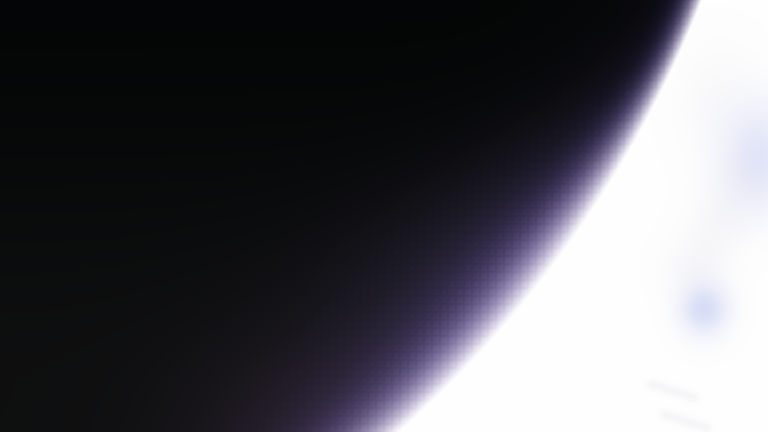
A WebGL 2 fragment shader for this background:

```glsl
#version 300 es
// Dark disc with a violet rim glow against a white field with pale blue smudges.
precision highp float;

uniform vec2 u_resolution;
out vec4 fragColor;

const vec3 WHITE = vec3(0.995);
const vec3 DARK_LOW = vec3(0.053, 0.056, 0.058);
const vec3 DARK_HIGH = vec3(0.016, 0.021, 0.022);
const vec3 VIOLET = vec3(0.32, 0.26, 0.46);
const vec3 PALE_BLUE = vec3(0.83, 0.85, 0.96);
const vec3 PALE_GREY = vec3(0.93, 0.93, 0.95);

const vec2 DISC_CENTER = vec2(-0.808, 1.961);
const float DISC_RADIUS = 2.617;
const float MESH_CELLS = 54.0;

// Soft round spot: one at the centre, falling to zero.
float softSpot(vec2 p, vec2 center, vec2 size) {
    vec2 q = (p - center) / size;
    return exp(-dot(q, q));
}

float segmentDistance(vec2 p, vec2 a, vec2 b) {
    vec2 ab = b - a;
    float t = clamp(dot(p - a, ab) / dot(ab, ab), 0.0, 1.0);
    return length(p - a - ab * t);
}

// Soft stroke between two points.
float softStroke(vec2 p, vec2 a, vec2 b, float width) {
    float d = segmentDistance(p, a, b) / width;
    return exp(-d * d);
}

// Faint grid lines, from 0 inside a cell to 1 on its border.
float mesh(vec2 p, float cells) {
    vec2 q = abs(fract(p * cells) - 0.5);
    return smoothstep(0.25, 0.5, max(q.x, q.y));
}

// Dark interior with a broad violet halo near the rim.
vec3 discColor(vec2 p, float depth) {
    vec3 base = mix(DARK_LOW, DARK_HIGH, smoothstep(0.1, 1.0, p.y));
    float along = softSpot(p, vec2(1.10, 0.32), vec2(0.66));
    float halo = along * exp(-depth / 0.19);
    vec3 warm = vec3(0.04, 0.02, 0.03) * softSpot(p, vec2(0.72, 0.0), vec2(0.3, 0.2));
    return base + VIOLET * halo * (1.0 - 0.10 * mesh(p, MESH_CELLS)) + warm;
}

// White field with smudges and thin grey streaks.
vec3 fieldColor(vec2 p) {
    vec3 color = WHITE;
    float haze = softStroke(p, vec2(1.72, 0.58), vec2(1.61, 0.38), 0.07);
    color = mix(color, PALE_GREY, 0.45 * haze);
    color = mix(color, PALE_GREY, 0.3 * softSpot(p, vec2(1.66, 0.76), vec2(0.09, 0.13)));
    color = mix(color, PALE_BLUE, 0.65 * softSpot(p, vec2(1.76, 0.64), vec2(0.085, 0.12)));
    color = mix(color, PALE_BLUE, 0.9 * softSpot(p, vec2(1.63, 0.285), vec2(0.055, 0.06)));
    for (int i = 0; i < 2; i++) {
        vec2 start = vec2(1.51 + 0.03 * float(i), 0.11 - 0.07 * float(i));
        float streak = softStroke(p, start, start + vec2(0.095, -0.03), 0.012);
        color = mix(color, PALE_GREY, 0.5 * streak);
    }
    return color;
}

void main() {
    vec2 p = gl_FragCoord.xy / u_resolution.y;
    p.x *= (16.0 / 9.0) * u_resolution.y / u_resolution.x;

    // The glow narrows toward the top of the arc.
    float depth = max(DISC_RADIUS - distance(p, DISC_CENTER), 0.0);
    float spread = mix(1.0, 0.48, smoothstep(0.35, 0.95, p.y));
    float reach = depth / spread;

    // Blue light reaches a little deeper into the disc than red and green.
    vec3 falloff = vec3(0.060, 0.057, 0.073);
    vec3 light = exp(-pow(vec3(reach) / falloff, vec3(1.3)));
    light *= 1.0 - 0.05 * mesh(p, MESH_CELLS) * smoothstep(0.0, 0.03, reach);

    vec3 color = mix(discColor(p, reach), fieldColor(p), light);
    fragColor = vec4(clamp(color, 0.0, 1.0), 1.0);
}
```
